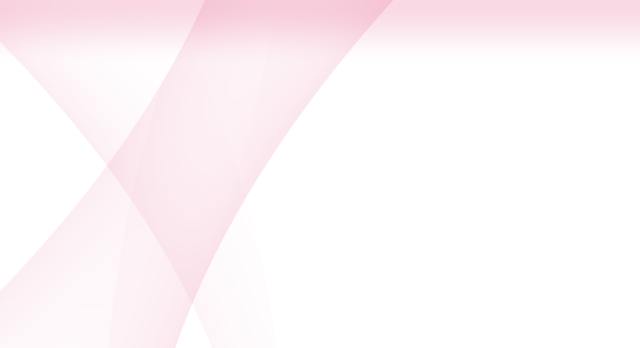
Reproduce this background procedurally as a Shadertoy shader.

```glsl
// Soft pink translucent ribbons crossing on white, under a pink glow along the top.

#define ASPECT 1.846
#define INK vec3(0.16, 1.0, 0.70)   // light absorbed by the pink tint
#define GLOW_STRENGTH 0.149
#define GLOW_DEPTH 0.19
#define FALL_STRENGTH 0.065         // ribbon falling to the right
#define RISE_LEFT_STRENGTH 0.058    // ribbon rising to the right
#define RISE_RIGHT_STRENGTH 0.062
#define VEIL_STRENGTH 0.019

// Horizontal position of a parabolic edge at depth t below the top.
float edgeAt(float t, vec3 curve) {
    return curve.x + t * (curve.y + t * curve.z);
}

// Antialiased mask of the side where signed distance d is positive.
float inside(float d) {
    float halfPixel = 0.75 / iResolution.y;
    return smoothstep(-halfPixel, halfPixel, d);
}

// Tint that decays inward from an edge.
float edgeFade(float d, float width) {
    return exp(-max(d, 0.0) / width);
}

void mainImage(out vec4 fragColor, in vec2 fragCoord) {
    vec2 uv = fragCoord / iResolution.xy;
    float x = uv.x * ASPECT;
    float t = 1.0 - uv.y;

    // Signed distances to the ribbon edges
    float fallLeft  = x - edgeAt(t, vec3(-0.1224, 1.0593, -0.326));
    float fallRight = edgeAt(t, vec3(0.4844, 0.4996, -0.186)) - x;
    float riseLeft  = x - edgeAt(t, vec3(0.591, -0.4466, -0.3107));
    float riseRight = edgeAt(t, vec3(1.1346, -0.905, 0.2755)) - x;
    float veilLeft  = x - edgeAt(t, vec3(0.5504, -0.386, 0.148));
    float foldLeft  = x - edgeAt(t, vec3(0.797, -0.15, -0.15));

    // Glow along the top
    float tint = GLOW_STRENGTH * (1.0 - smoothstep(0.01, GLOW_DEPTH, t));

    // Falling ribbon, paler toward the bottom
    float fallMask = inside(fallLeft) * inside(fallRight);
    float fallTint = FALL_STRENGTH * edgeFade(fallLeft, 0.17);
    tint += fallMask * fallTint * mix(1.0, 0.6, smoothstep(0.3, 1.0, t));

    // Rising ribbon, with a faint veil and fold inside it
    float riseTint = 0.009
        + RISE_LEFT_STRENGTH * edgeFade(riseLeft, 0.20)
        + RISE_RIGHT_STRENGTH * edgeFade(riseRight, 0.14)
        + VEIL_STRENGTH * inside(veilLeft) * mix(0.6, 1.0, t)
        + 0.006 * inside(foldLeft);
    tint += inside(riseLeft) * inside(riseRight) * riseTint;

    fragColor = vec4(1.0 - tint * INK, 1.0);
}
```
